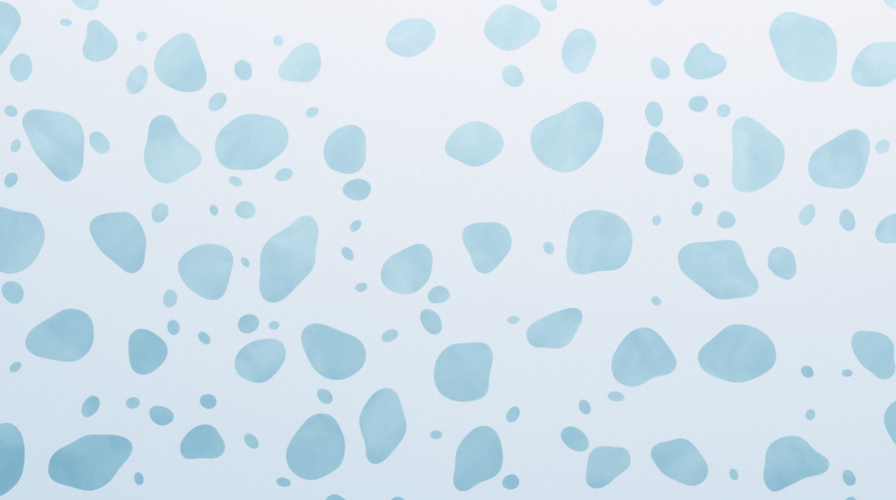
Give the GLSL for this pattern, as a WebGL 2 fragment shader.

```glsl
#version 300 es
precision highp float;
// Soft blue irregular spots with watercolour mottling on a pale shaded sheet.

uniform vec2 u_resolution;
out vec4 outColor;

const float SPOT_PITCH = 0.2;
const float DOT_PITCH = 0.075;
const float SPOT_GAP = 0.028;

float hash(vec2 cell, float seed) {
  vec3 q = fract(vec3(cell.xyx) * vec3(0.1031, 0.1030, 0.0973) + seed * 0.137);
  q += dot(q, q.yzx + 33.33);
  return fract((q.x + q.y) * q.z);
}

vec2 hash2(vec2 cell, float seed) {
  return vec2(hash(cell, seed), hash(cell, seed + 1.7));
}

float noise(vec2 p, float seed) {
  vec2 i = floor(p), f = fract(p);
  f = f * f * (3.0 - 2.0 * f);
  float low = mix(hash(i, seed), hash(i + vec2(1, 0), seed), f.x);
  float high = mix(hash(i + vec2(0, 1), seed), hash(i + vec2(1, 1), seed), f.x);
  return mix(low, high, f.y);
}

float fbm(vec2 p, float seed) {
  float sum = 0.0, gain = 0.5;
  for (int i = 0; i < 5; i++) {
    sum += gain * noise(p, seed + float(i));
    p = mat2(1.6, 1.2, -1.2, 1.6) * p;
    gain *= 0.5;
  }
  return sum;
}

float smoothMin(float a, float b, float k) {
  float h = max(k - abs(a - b), 0.0) / k;
  return min(a, b) - 0.25 * h * h * k;
}

vec2 direction(float angle) {
  return vec2(cos(angle), sin(angle));
}

// One spot: a core circle blended with two smaller lobes.
float spotDistance(vec2 p, vec2 cell) {
  float radius = mix(0.031, 0.061, hash(cell, 3.0));
  float angle = 6.2832 * hash(cell, 4.0);
  float d = length(p) - radius;
  for (int i = 0; i < 2; i++) {
    vec2 h = hash2(cell, 5.0 + 4.0 * float(i));
    vec2 lobe = direction(angle) * radius * mix(0.6, 1.2, h.x);
    d = smoothMin(d, length(p - lobe) - radius * mix(0.35, 0.68, h.y), radius * 0.65);
    angle += mix(1.7, 3.8, hash(cell, 13.0));
  }
  return d;
}

// Staggered spots; the two nearest keep a clear gap between them.
float spotField(vec2 p) {
  vec2 g = p / SPOT_PITCH;
  float nearest = 1.0, second = 1.0;
  for (int j = -1; j <= 1; j++) {
    float row = floor(g.y) + float(j);
    float shift = 0.5 * mod(row, 2.0);
    for (int i = -1; i <= 1; i++) {
      vec2 cell = vec2(floor(g.x - shift) + float(i), row);
      vec2 jitter = (hash2(cell, 1.0) - 0.5) * 0.5;
      vec2 center = cell + vec2(0.5 + shift, 0.5) + jitter;
      float d = spotDistance((g - center) * SPOT_PITCH, cell);
      second = min(second, max(nearest, d));
      nearest = min(nearest, d);
    }
  }
  float gapCut = 0.5 * (nearest - second + SPOT_GAP);
  return -smoothMin(-nearest, -gapCut, 0.018);
}

// Small oval dots, kept only in the open space between spots.
float dotField(vec2 p) {
  vec2 base = floor(p / DOT_PITCH);
  float d = 1.0;
  for (int j = -1; j <= 1; j++) {
    for (int i = -1; i <= 1; i++) {
      vec2 cell = base + vec2(i, j);
      if (hash(cell, 21.0) > 0.42) continue;
      vec2 center = (cell + 0.5 + (hash2(cell, 22.0) - 0.5) * 0.5) * DOT_PITCH;
      float radius = mix(0.008, 0.022, pow(hash(cell, 25.0), 1.5));
      if (spotField(center) < radius + 0.012) continue;
      vec2 axis = direction(6.2832 * hash(cell, 26.0));
      vec2 q = p - center;
      q += axis * dot(q, axis) * -0.22;
      d = min(d, length(q) - radius);
    }
  }
  return d;
}

void main() {
  vec2 uv = gl_FragCoord.xy / u_resolution;
  vec2 p = gl_FragCoord.xy / u_resolution.y;
  float pixel = 1.0 / u_resolution.y;

  // Hand-cut outlines
  vec2 wobble = vec2(noise(p * 15.0, 31.0), noise(p * 15.0, 32.0)) - 0.5;
  vec2 q = p + 0.016 * wobble + 3.0;
  float shape = min(spotField(q), dotField(q));
  float ink = 1.0 - smoothstep(-pixel, pixel, shape);

  // Light falls from the upper right and fades to the lower left
  float side = abs(uv.x - 0.6);
  float shade = clamp(0.78 * (1.0 - uv.y) + 0.5 * side * side + 0.12 * (1.0 - uv.x), 0.0, 1.0);
  vec3 sheet = mix(vec3(0.955, 0.955, 0.972), vec3(0.81, 0.875, 0.925), shade);
  vec3 blue = mix(vec3(0.80, 0.905, 0.95), vec3(0.54, 0.725, 0.81), pow(shade, 1.15));

  // Watercolour clouds and fine paper grain
  float cloud = fbm(p * 13.0 + 2.0 * fbm(p * 9.0, 41.0), 47.0) - 0.48;
  blue += cloud * vec3(0.17, 0.11, 0.08);
  float grain = noise(p * 260.0, 61.0) - 0.5;
  outColor = vec4(mix(sheet, blue, ink) + 0.012 * grain, 1.0);
}
```
